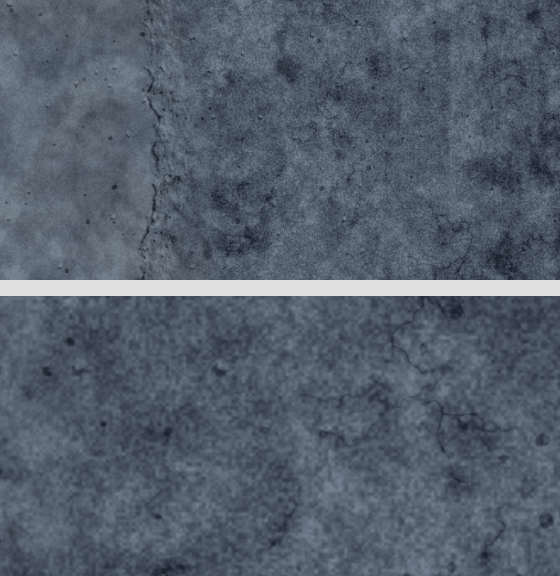
Top: the whole. Bottom: its middle third, enlarged.
Give the GLSL for this texture, as a WebGL 1 fragment shader.

```glsl
precision highp float;
uniform vec2 u_resolution;

const vec3 DARK_SLATE = vec3(0.16, 0.19, 0.24);
const vec3 PALE_SLATE = vec3(0.40, 0.448, 0.505);
const vec3 WARM_SHIFT = vec3(0.012, 0.005, -0.012);

float hash(vec2 p) {
  vec3 q = fract(p.xyx * 0.1031);
  q += dot(q, q.yzx + 33.33);
  return fract((q.x + q.y) * q.z);
}

float noise(vec2 p) {
  vec2 i = floor(p), f = fract(p);
  f = f * f * (3.0 - 2.0 * f);
  float low = mix(hash(i), hash(i + vec2(1.0, 0.0)), f.x);
  float high = mix(hash(i + vec2(0.0, 1.0)), hash(i + 1.0), f.x);
  return mix(low, high, f.y);
}

// Layered noise centred on zero
float mottle(vec2 p) {
  float sum = 0.0, amp = 0.5;
  for (int i = 0; i < 5; i++) {
    sum += amp * (noise(p) - 0.5);
    p = mat2(1.6, 1.2, -1.2, 1.6) * p + 17.3;
    amp *= 0.6;
  }
  return sum;
}

// Gap between the two nearest cell centres: zero on cell borders
float cellBorder(vec2 p) {
  vec2 cell = floor(p);
  float nearest = 8.0, second = 8.0;
  for (int y = -1; y <= 1; y++) {
    for (int x = -1; x <= 1; x++) {
      vec2 c = cell + vec2(float(x), float(y));
      float d = length(c + vec2(hash(c), hash(c + 57.0)) - p);
      second = min(second, max(nearest, d));
      nearest = min(nearest, d);
    }
  }
  return second - nearest;
}

// Scattered ragged discs; radius is relative to the cell
float spots(vec2 p, float scale, float share, float radius) {
  vec2 q = p * scale, cell = floor(q);
  vec2 centre = 0.3 + 0.4 * vec2(hash(cell + 3.0), hash(cell + 71.0));
  float size = radius * (0.45 + 0.55 * hash(cell + 29.0));
  float d = length(fract(q) - centre) + 0.8 * size * (noise(q * 9.0) - 0.5);
  float soft = 0.0025 * scale;
  return step(hash(cell + 11.0), share) * (1.0 - smoothstep(size - soft, size + soft, d));
}

// Wandering line where the two castings meet
float seamX(float y) {
  float bend = 0.535 + 0.02 * sin(y * 5.2 - 1.3);
  return bend + 0.08 * mottle(vec2(y * 9.0, 4.0)) + 0.022 * (noise(vec2(y * 38.0, 8.0)) - 0.5);
}

float roughHeight(vec2 p) {
  return mottle(p * vec2(24.0, 17.0)) + 0.3 * smoothstep(-0.006, 0.006, p.x - seamX(p.y));
}

void main() {
  vec2 p = gl_FragCoord.xy / u_resolution.y;
  float fromSeam = p.x - seamX(p.y);
  float right = smoothstep(-0.01, 0.02, fromSeam);
  float aged = smoothstep(0.08, 0.28, fromSeam + 0.25 * mottle(p * 7.0));

  // Broad tones, clouds and vertical runs
  float tone = mix(0.8, 0.63, aged) - 0.03 * right;
  tone += 0.55 * mottle(p * 3.1 + 5.0) + 0.55 * mottle(p * 12.0 + 31.0);
  tone += mix(0.35, 0.55, right) * mottle(p * 34.0 + 3.0);
  float runs = mottle(vec2(p.x * 34.0, p.y * 3.0));
  tone += 0.4 * runs * mix(0.25, 1.0, smoothstep(1.1, 1.7, p.x));
  tone += 0.2 * smoothstep(0.08, 0.22, mottle(p * vec2(5.5, 4.0) + 83.0));
  float stain = smoothstep(0.1, 0.3, mottle(p * vec2(10.0, 8.0) + 47.0));
  tone -= stain * mix(0.2, 0.36, right);

  // Broken cracks with soft dirty margins
  vec2 warped = p + 0.2 * vec2(mottle(p * 8.0 + 2.0), mottle(p * 8.0 + 63.0));
  float border = cellBorder(warped * 4.0 + 9.0);
  float broken = smoothstep(-0.06, 0.14, mottle(p * 5.0 + 21.0)) * aged;
  tone -= broken * (0.3 * (1.0 - smoothstep(0.0, 0.04, border))
                  + 0.22 * (1.0 - smoothstep(0.0, 0.16, border)));

  // Chipped relief along the seam, lit from the upper right
  float band = smoothstep(-0.04, 0.0, fromSeam) * (1.0 - smoothstep(0.07, 0.18, fromSeam));
  float slope = roughHeight(p) - roughHeight(p + vec2(0.006, 0.007));
  tone += band * clamp(1.7 * slope, -0.55, 0.35);
  float crevice = smoothstep(-0.04, 0.16, mottle(vec2(p.y * 13.0, 90.0)));
  tone -= 0.5 * crevice * (1.0 - smoothstep(0.001, 0.009, abs(fromSeam)));
  tone -= 0.45 * band * smoothstep(0.17, 0.3, mottle(p * vec2(24.0, 19.0) + 13.0));

  // Air holes and pale chips with a shadow below
  float pits = max(spots(p, 11.0, 0.08, 0.1), spots(p + 4.3, 29.0, 0.035, 0.17));
  pits = max(pits, band * spots(p + 2.7, 34.0, 0.25, 0.2));
  float chips = spots(p + 7.1, 17.0, 0.07, 0.15);
  float shade = spots(p + 7.1 + vec2(0.003, 0.008), 17.0, 0.07, 0.15);
  tone -= 0.55 * pits + 0.45 * shade * (1.0 - chips);
  tone += 0.28 * chips;

  // Fine sandy grain, coarser on the aged side
  float grain = 0.55 * (noise(p * 165.0) - 0.5) + 0.55 * (noise(p * 253.0 + 7.0) - 0.5);
  tone += grain * mix(0.32, 0.72, aged);
  tone += 0.2 * aged * smoothstep(0.83, 0.97, noise(p * 115.0 + 40.0));

  vec3 colour = mix(DARK_SLATE, PALE_SLATE, clamp(tone, -0.2, 1.2));
  float warmth = (1.0 - aged) * (0.45 + 1.5 * mottle(p * 4.0 + 55.0));
  gl_FragColor = vec4(colour + WARM_SHIFT * warmth, 1.0);
}
```
